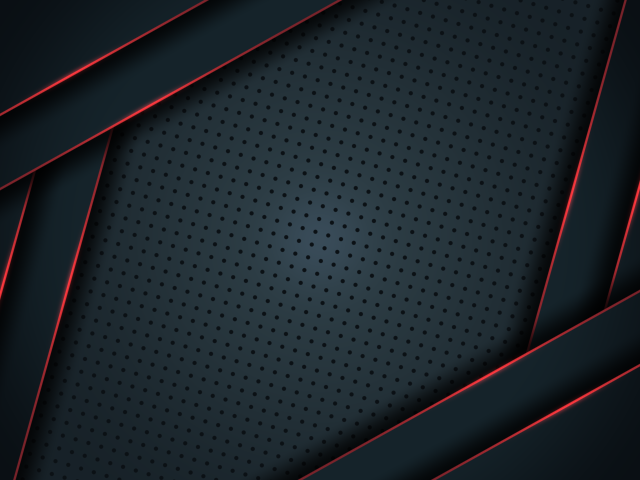
Give the GLSL for this background, as a WebGL 1 fragment shader.

```glsl
precision highp float;
// Dark perforated plate framed by overlapping slanted panels with red lit edges.
// The layout is symmetric under a half turn, so the plane is folded through its
// centre and each panel is a half plane with a cast shadow, a rim and a hot spot.

uniform vec2 u_resolution;

#define DOT_SPACING 0.0277
#define DOT_RADIUS 0.0043
#define DOT_ANGLE 0.281
#define FLAT_ANGLE 0.5075
#define STEEP_ANGLE 1.2988
#define SHADOW_WIDTH 0.068
#define SHADOW_DEPTH 0.80
#define RIM_HALF_WIDTH 0.0024
#define GLOW_HALF_LENGTH 0.085
#define GLOW_HALF_WIDTH 0.0065

const vec3 PLATE_CORE = vec3(0.180, 0.245, 0.275);
const vec3 PLATE_RIM = vec3(0.090, 0.130, 0.155);
const vec3 CENTRE_TINT = vec3(0.042, 0.050, 0.072);
const vec3 HOLE = vec3(0.045, 0.065, 0.082);
const vec3 PANEL = vec3(0.082, 0.138, 0.165);
const vec3 PANEL_CORNER = vec3(0.038, 0.060, 0.078);
const vec3 RIM_DIM = vec3(0.50, 0.14, 0.17);
const vec3 RIM_HOT = vec3(0.90, 0.20, 0.22);
const vec3 GLOW = vec3(0.85, 0.15, 0.17);

float gauss(float x) {
  return exp(-x * x);
}

// Radially lit plate with a rotated square grid of round holes
vec3 plate(vec2 q, float pixel) {
  float r = length(q);
  vec3 color = mix(PLATE_CORE, PLATE_RIM, smoothstep(0.0, 0.72, r));
  color += CENTRE_TINT * gauss(r / 0.10);

  float c = cos(DOT_ANGLE);
  float s = sin(DOT_ANGLE);
  vec2 grid = vec2(c * q.x - s * q.y, s * q.x + c * q.y) / DOT_SPACING;
  float d = length(fract(grid) - 0.5) * DOT_SPACING - DOT_RADIUS;
  return mix(color, HOLE, 1.0 - smoothstep(-pixel, pixel, d));
}

// Lays a panel over the colour below; edge is its distance from the centre,
// hotSpot the position of the highlight along that edge
vec3 addPanel(vec3 below, vec2 q, float angle, float edge, float hotSpot, float pixel) {
  vec2 along = vec2(cos(angle), sin(angle));
  float d = dot(q, vec2(-along.y, along.x)) - edge;
  float t = dot(q, along) - hotSpot;

  // Shadow cast on the layers underneath
  float shade = smoothstep(-SHADOW_WIDTH, 0.0, d);
  vec3 color = below * (1.0 - SHADOW_DEPTH * shade);

  // Panel surface, darker towards the corners
  vec3 surface = mix(PANEL, PANEL_CORNER, smoothstep(0.48, 0.82, length(q)));
  float inside = smoothstep(-pixel, pixel, d);
  color = mix(color, surface, inside);

  // Thin rim, brightest around the hot spot
  float rim = 1.0 - smoothstep(RIM_HALF_WIDTH - pixel, RIM_HALF_WIDTH + pixel, abs(d));
  color = mix(color, mix(RIM_DIM, RIM_HOT, gauss(t / 0.20)), rim * 0.92);

  // Spindle of light, mostly on the panel side
  float spindle = gauss(t / GLOW_HALF_LENGTH) * gauss(d / GLOW_HALF_WIDTH);
  return color + GLOW * spindle * mix(0.22, 0.50, inside) * (1.0 - 0.55 * rim);
}

void main() {
  float pixel = 0.75 / u_resolution.y;
  vec2 q = (gl_FragCoord.xy - 0.5 * u_resolution) / u_resolution.y;
  vec3 color = plate(q, pixel);

  // Half turn fold across a diagonal that stays clear of all panels
  vec2 f = dot(q, vec2(-0.5, 0.34)) < 0.0 ? -q : q;

  // Steep side panels lie below the flatter corner panels
  color = addPanel(color, f, STEEP_ANGLE, 0.479, -0.229, pixel);
  color = addPanel(color, f, STEEP_ANGLE, 0.611, -0.270, pixel);
  color = addPanel(color, f, FLAT_ANGLE, 0.4167, -0.174, pixel);
  color = addPanel(color, f, FLAT_ANGLE, 0.5517, -0.281, pixel);

  gl_FragColor = vec4(color, 1.0);
}
```
